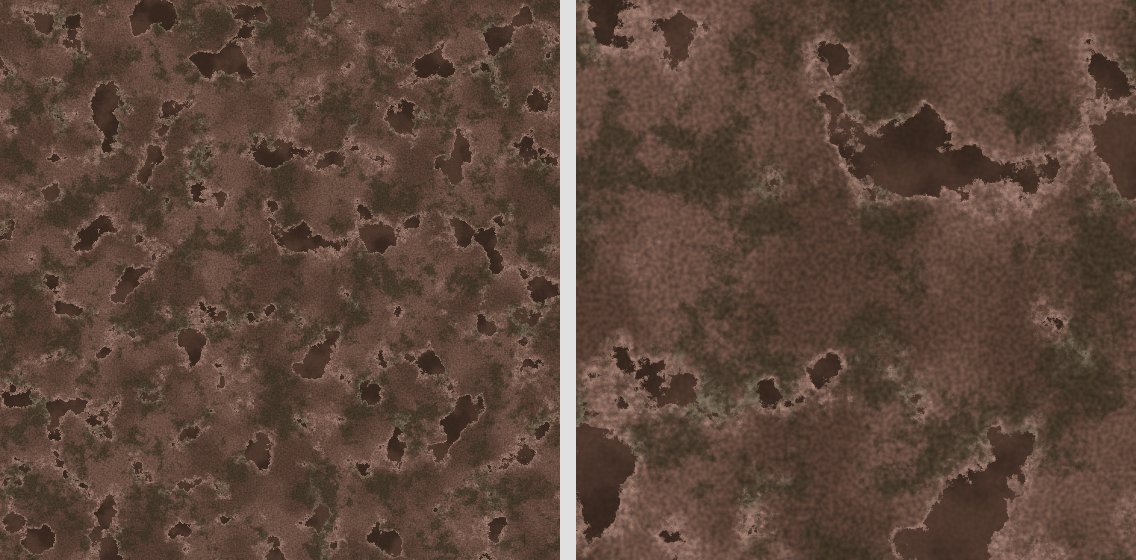
Left: the whole. Right: its middle third, enlarged.
A WebGL 1 fragment shader for this texture:

```glsl
precision highp float;
uniform vec2 u_resolution;

float hash(vec2 p) {
  vec3 q = fract(vec3(p.xyx) * 0.1031);
  q += dot(q, q.yzx + 33.33);
  return fract((q.x + q.y) * q.z);
}

// Dot product of a random unit gradient with the offset from its corner
float corner(vec2 cell, vec2 offset) {
  float angle = 6.2832 * hash(cell);
  return dot(vec2(cos(angle), sin(angle)), offset);
}

float noise(vec2 p) {
  vec2 i = floor(p), f = p - i;
  vec2 u = f * f * f * (f * (f * 6.0 - 15.0) + 10.0);
  vec2 e = vec2(1.0, 0.0);
  return mix(mix(corner(i, f), corner(i + e, f - e), u.x),
             mix(corner(i + e.yx, f - e.yx), corner(i + 1.0, f - 1.0), u.x), u.y);
}

float fbm(vec2 p, float gain) {
  float sum = 0.0, amplitude = 1.0;
  for (int i = 0; i < 6; i++) {
    sum += amplitude * noise(p);
    p = mat2(1.6, 1.2, -1.2, 1.6) * p + 17.3;
    amplitude *= gain;
  }
  return sum;
}

void main() {
  vec2 uv = gl_FragCoord.xy / min(u_resolution.x, u_resolution.y);

  // Brown ground with broad tonal drift
  float tone = fbm(uv * 9.0 + 40.0, 0.5);
  vec3 color = mix(vec3(0.325, 0.235, 0.19), vec3(0.42, 0.308, 0.263),
                   smoothstep(-0.35, 0.3, tone));

  // Olive stains with ragged outlines and thin dark veins
  float stain = fbm(uv * 13.0 + 80.0, 0.65);
  float mottling = fbm(uv * 55.0 + 120.0, 0.7);
  float olive = smoothstep(-0.05, 0.5, stain + 0.5 * mottling);
  color = mix(color, vec3(0.235, 0.2, 0.142), 0.8 * olive);
  float vein = 1.0 - smoothstep(0.0, 0.06, abs(fbm(uv * 13.0 + 160.0, 0.6)));
  color = mix(color, vec3(0.24, 0.19, 0.142), 0.45 * vein * smoothstep(-0.3, 0.15, stain));

  // Ragged height field: pits where it is high, crumbly pale halos around them
  float body = fbm(uv * 13.0 + 200.0, 0.42);
  float crumbling = fbm(uv * 62.0 + 280.0, 0.68);
  float height = body + 0.13 * crumbling;
  float edge = 0.285;
  float patches = smoothstep(-0.3, 0.25, noise(uv * 9.0 + 240.0));
  float crumbs = smoothstep(-0.35, 0.35, fbm(uv * 95.0 + 400.0, 0.75));
  float halo = smoothstep(edge - 0.3, edge - 0.03, height);
  float rim = smoothstep(edge - 0.13, edge - 0.03, height);
  float pale = halo * (0.25 + 0.75 * patches) * (0.2 + 0.8 * crumbs);
  pale = max(pale, rim * (0.5 + 0.5 * crumbs));
  vec3 crust = mix(vec3(0.6, 0.47, 0.42), vec3(0.47, 0.42, 0.345),
                   smoothstep(0.05, 0.5, stain));
  color = mix(color, crust, 0.9 * pale);

  // Sunken pits with smooth, dark red-brown floors
  float pit = smoothstep(edge - 0.015, edge + 0.025, height);
  float floorTone = smoothstep(-0.35, 0.35, fbm(uv * 18.0 + 320.0, 0.5));
  vec3 pitColor = mix(vec3(0.215, 0.155, 0.12), vec3(0.31, 0.22, 0.18), floorTone);
  color = mix(color, pitColor, pit);

  // Fine grain, softer inside the pits
  float grain = noise(uv * 370.0) + 0.6 * noise(uv * 230.0 + 360.0);
  color *= 1.0 + grain * mix(0.27, 0.1, pit);

  gl_FragColor = vec4(color, 1.0);
}
```
